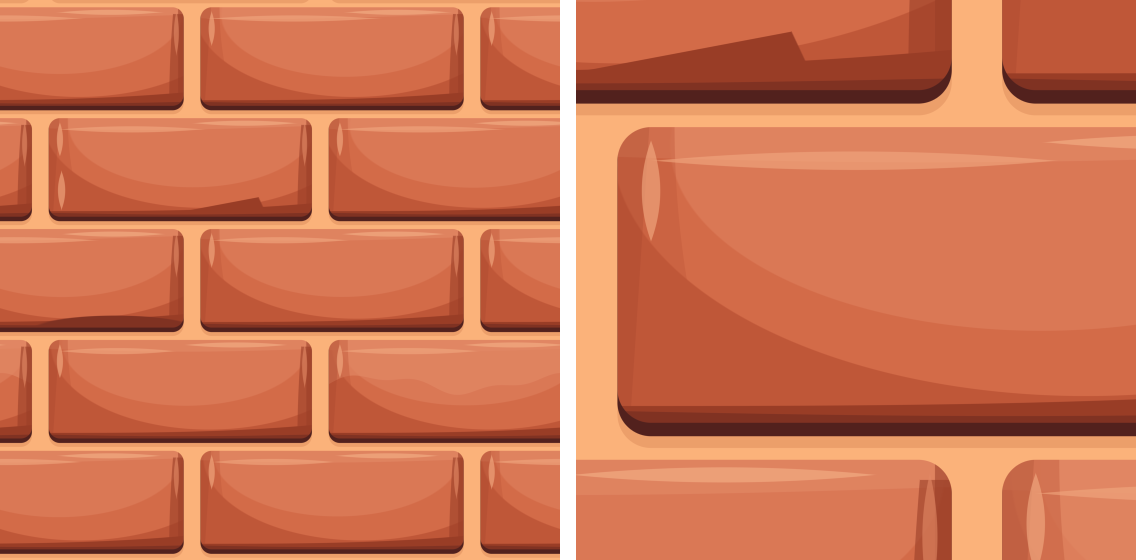
Left: the whole. Right: its middle third, enlarged.
A WebGL 1 fragment shader for this texture:

```glsl
precision highp float;
// Glossy cartoon brick wall: five running-bond rows, two bricks per row width.
// Each brick is a rounded box shaded by stacked flat tones: two ellipses for the
// rounded face, bevel strips, thin lens-shaped glints and a few per-brick marks.
uniform vec2 u_resolution;

const vec2 PITCH = vec2(0.5, 0.198);       // cell size
const vec2 BRICK = vec2(0.470, 0.184);     // brick size
const vec2 ORIGIN = vec2(0.343, 0.010);    // first cell, measured from the top left
const float ROW_SHIFT = 0.271;             // odd rows slide left
const float TOP_GAP = 0.003;
const float CORNER = 0.020;
const float LIP = 0.008;                   // dark underside height
const float VARIATION = 0.022;             // wander of the face tones

const vec3 MORTAR = vec3(0.985, 0.700, 0.480);
const vec3 MORTAR_SHADE = vec3(0.900, 0.590, 0.390);
const vec3 FACE_LIGHT = vec3(0.855, 0.470, 0.335);
const vec3 FACE_MID = vec3(0.828, 0.420, 0.282);
const vec3 FACE_DARK = vec3(0.750, 0.340, 0.220);
const vec3 DEEP = vec3(0.600, 0.240, 0.150);
const vec3 UNDERSIDE = vec3(0.500, 0.195, 0.135);
const vec3 INK = vec3(0.320, 0.130, 0.115);
const vec3 RIM = vec3(0.885, 0.535, 0.395);
const vec3 GLINT = vec3(0.945, 0.660, 0.500);

float hash(vec2 p) {
  return fract(sin(dot(p, vec2(41.3, 289.1))) * 4375.85);
}

// Coverage of a shape from its signed distance, one pixel soft.
float fill(float d) {
  float px = 1.0 / min(u_resolution.x, u_resolution.y);
  return 1.0 - smoothstep(-0.7 * px, 0.7 * px, d);
}

float roundBox(vec2 p, vec2 halfSize, float r) {
  vec2 q = abs(p) - halfSize + r;
  return length(max(q, 0.0)) + min(max(q.x, q.y), 0.0) - r;
}

float ellipse(vec2 p, vec2 center, vec2 radii) {
  return (length((p - center) / radii) - 1.0) * min(radii.x, radii.y);
}

// Horizontal sliver with pointed ends.
float lens(vec2 p, vec2 center, vec2 halfSize) {
  vec2 q = p - center;
  float t = q.x / halfSize.x;
  return abs(q.y) - halfSize.y * (1.0 - t * t);
}

vec3 brickColor(vec2 p, vec2 id) {
  vec2 n = p / BRICK;
  float h = hash(id + 3.0);
  float k = hash(id + 17.0);
  float wander = (h - 0.5) * VARIATION;

  // Rounded face
  vec3 c = FACE_DARK;
  vec2 midCenter = BRICK * vec2(0.60, 0.95) + vec2(wander, 0.0);
  c = mix(c, FACE_MID, fill(ellipse(p, midCenter, BRICK * vec2(0.60, 0.82))));
  vec2 lightCenter = BRICK * vec2(0.53, 0.95) + vec2(-wander, wander * 0.5);
  c = mix(c, FACE_LIGHT, fill(ellipse(p, lightCenter, BRICK * vec2(0.47, 0.60))));

  // Broad wavy sheen on one brick
  float sheen = 0.105 + 0.014 * sin(n.x * 9.0) + 0.006 * sin(n.x * 23.0) - p.y;
  float hasSheen = step(abs(id.y - 3.0) + abs(id.x - 1.0), 0.1);
  c = mix(c, RIM, 0.65 * hasSheen * fill(sheen));

  // Top and left bevels
  float rim = BRICK.y - 0.016 - 0.005 * sin(n.x * 3.1 + k) - p.y;
  c = mix(c, RIM, 0.65 * fill(rim));
  float leftEdge = 0.034 + 0.030 * (1.0 - n.y) * (1.0 - n.y);
  c = mix(c, FACE_DARK, 0.40 * fill(p.x - leftEdge));
  c = mix(c, DEEP, 0.22 * fill(p.x - 0.007 - 0.012 * n.y));

  // Right bevel and bottom strips
  float rightEdge = BRICK.x - 0.026 + 0.008 * n.y * n.y;
  c = mix(c, DEEP, 0.60 * fill(max(rightEdge - p.x, p.y - BRICK.y + 0.012)));
  c = mix(c, DEEP, 0.55 * fill(BRICK.x - 0.010 - p.x));
  c = mix(c, DEEP, fill(p.y - 0.018 - 0.014 * pow(n.x, 3.0)));

  // Dark chips along the bottom of two bricks
  float hasWedge = step(abs(id.y - 1.0) + id.x, 0.1);
  float wedge = max(p.y - 0.012 - 0.032 * (n.x - 0.45) / 0.36, (n.x - 0.81) * 0.3 + (p.y - 0.030) * 0.3);
  c = mix(c, DEEP, hasWedge * fill(wedge));
  float hasLump = step(abs(id.y - 2.0) + abs(id.x - 1.0), 0.1);
  float lump = ellipse(p, BRICK * vec2(0.74, 0.02), BRICK * vec2(0.31, 0.14));
  c = mix(c, UNDERSIDE, hasLump * fill(lump));
  c = mix(c, UNDERSIDE, fill(p.y - 0.015 + 0.003 * sin(n.x * 3.14)));

  // Glints: long upper wisps, corner spike, right slit
  float reach = 0.10 + 0.055 * k;
  float wisp = lens(p, vec2(0.022 + reach, BRICK.y - 0.020), vec2(reach, 0.0055));
  c = mix(c, GLINT, 0.60 * fill(wisp));
  wisp = lens(p, vec2(0.355 - 0.03 * h, BRICK.y - 0.009), vec2(0.09, 0.0045));
  c = mix(c, GLINT, 0.75 * fill(wisp));
  float spike = lens(p.yx, vec2(BRICK.y - 0.038, 0.020), vec2(0.030, 0.0055));
  c = mix(c, GLINT, 0.65 * fill(spike));
  float slit = lens(p.yx, vec2(BRICK.y - 0.046, BRICK.x - 0.013), vec2(0.038, 0.0045));
  c = mix(c, RIM, 0.60 * fill(slit));
  float shard = lens(p.yx, vec2(0.055, 0.023), vec2(0.034, 0.0065));
  c = mix(c, GLINT, 0.65 * hasWedge * fill(shard));

  // Ink crescent below the raised face
  float face = roundBox(p - 0.5 * BRICK - vec2(0.0, LIP), 0.5 * BRICK, CORNER);
  return mix(INK, c, fill(face));
}

void main() {
  vec2 uv = gl_FragCoord.xy / u_resolution;
  vec2 q = vec2(uv.x, 1.0 - uv.y) - ORIGIN;
  float row = floor(q.y / PITCH.y);
  q.x += ROW_SHIFT * mod(row, 2.0);
  vec2 id = vec2(mod(floor(q.x / PITCH.x), 2.0), row);
  vec2 cell = mod(q, PITCH);
  vec2 p = vec2(cell.x - 0.5 * (PITCH.x - BRICK.x), BRICK.y + TOP_GAP - cell.y);

  // Mortar with a soft-toned shadow under each brick
  vec2 center = p - 0.5 * BRICK;
  float shadow = roundBox(center + vec2(0.0, 0.007), 0.5 * BRICK, CORNER);
  vec3 color = mix(MORTAR, MORTAR_SHADE, 0.7 * fill(shadow));
  color = mix(color, brickColor(p, id), fill(roundBox(center, 0.5 * BRICK, CORNER)));
  gl_FragColor = vec4(color, 1.0);
}
```
